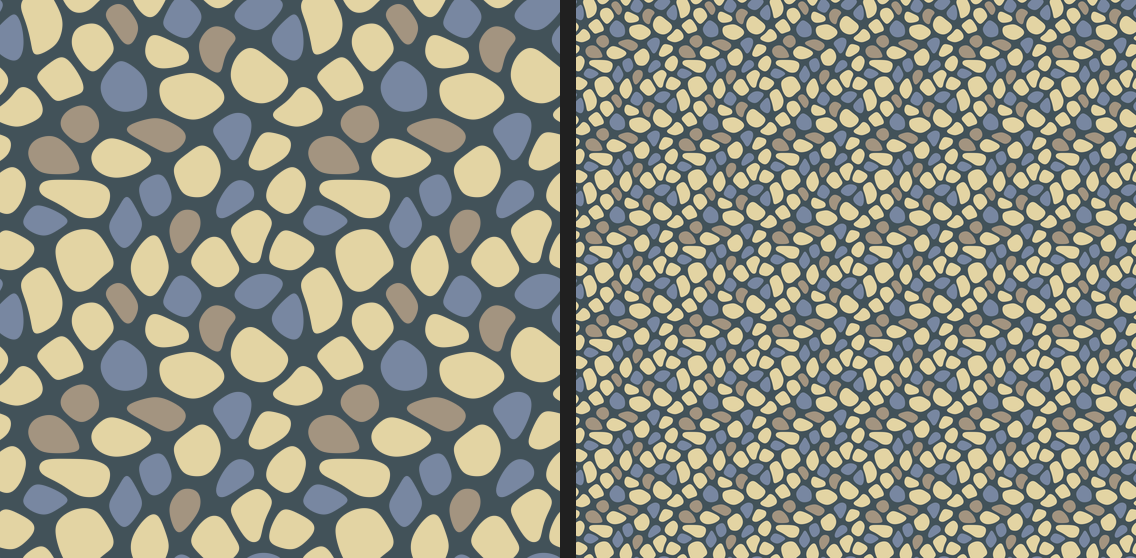
Left, the tile; right, the same tile 3 across and 3 down.
Write a WebGL 2 fragment shader that draws this pattern.

```glsl
#version 300 es
precision highp float;
// Flat oval and bean-shaped pebbles in cream, blue and brown on dark slate, in a 2 by 2 repeat.

#define REPEATS 2.0
#define GRID vec2(4.0, 8.0)   // staggered rows, 32 pebbles per repeat
#define JITTER 0.046
#define HALF_GAP 0.0125
#define ROUNDING 0.015
#define STRETCH 0.42
#define CURVE 3.0
#define MAX_RADIUS 0.115
#define SIZE_SPREAD 0.0045
#define CREAM_BONUS 0.0028
#define CREAM_COUNT 17.0
#define BLUE_COUNT 9.0

uniform vec2 u_resolution;
out vec4 fragColor;

const float TAU = 6.283185;
const vec3 SLATE = vec3(0.26, 0.32, 0.35);
const vec3 CREAM = vec3(0.89, 0.83, 0.64);
const vec3 BLUE  = vec3(0.47, 0.53, 0.63);
const vec3 BROWN = vec3(0.64, 0.58, 0.50);

float hash(vec2 p) {
    return fract(sin(dot(p, vec2(127.1, 311.7))) * 43758.5453);
}

// Spreads ranks 0..31 so like colours stay apart; upper rows run mirrored.
float colourRank(vec2 cell) {
    vec2 id = mod(cell, GRID);
    if (id.y > 3.5) id.x = mod(-id.x, GRID.x);
    return mod(5.0 * (id.x + GRID.x * id.y), GRID.x * GRID.y);
}

// Jittered pebble centre; odd rows shift by half a column.
vec2 pebbleCentre(vec2 cell) {
    vec2 id = mod(cell, GRID);
    vec2 jitter = vec2(hash(id + 0.3), hash(id + 17.9)) * 2.0 - 1.0;
    float stagger = 0.25 + 0.5 * mod(id.y, 2.0);
    return (cell + vec2(stagger, 0.5)) / GRID + JITTER * jitter;
}

// Squared distance to a bent oval pebble, less its size weight.
float pebblePower(vec2 p, vec2 cell, vec2 centre) {
    vec2 id = mod(cell, GRID);
    float angle = TAU * hash(id + 31.4);
    float stretch = 1.0 + STRETCH * hash(id + 53.2);
    float curve = CURVE * (2.0 * hash(id + 89.7) - 1.0);
    float weight = SIZE_SPREAD * (hash(id + 71.6) - 0.5);
    if (colourRank(cell) < CREAM_COUNT - 0.5) weight += CREAM_BONUS;
    vec2 axis = vec2(cos(angle), sin(angle));
    vec2 d = p - centre;
    vec2 q = vec2(dot(d, axis), dot(d, vec2(-axis.y, axis.x)));
    q.y += curve * q.x * q.x / (1.0 + 100.0 * q.x * q.x);
    q *= vec2(1.0 / stretch, stretch);
    return dot(q, q) - weight;
}

vec3 pebbleColour(vec2 cell) {
    float rank = colourRank(cell) + 0.5;
    if (rank < CREAM_COUNT) return CREAM;
    return rank < CREAM_COUNT + BLUE_COUNT ? BLUE : BROWN;
}

void main() {
    vec2 p = gl_FragCoord.xy / u_resolution * REPEATS;
    float pixel = REPEATS / min(u_resolution.x, u_resolution.y);

    // Gentle periodic sway hides the regular rows.
    p += 0.018 * sin(TAU * p.yx + vec2(0.9, 3.8));
    vec2 base = floor(p * GRID);

    // Find the pebble that owns this point.
    vec2 owner = base;
    vec2 ownerCentre = p;
    float ownerPower = 1e5;
    for (int y = -3; y <= 3; y++) {
        for (int x = -2; x <= 2; x++) {
            vec2 cell = base + vec2(x, y);
            vec2 centre = pebbleCentre(cell);
            float power = pebblePower(p, cell, centre);
            if (power < ownerPower) {
                ownerPower = power;
                owner = cell;
                ownerCentre = centre;
            }
        }
    }

    // Smooth minimum of the distances to its own oval and to its neighbours.
    float sum = exp((sqrt(max(ownerPower, 0.0)) - MAX_RADIUS) / ROUNDING);
    for (int y = -3; y <= 3; y++) {
        for (int x = -2; x <= 2; x++) {
            vec2 cell = base + vec2(x, y);
            if (all(lessThan(abs(cell - owner), vec2(0.5)))) continue;
            vec2 centre = pebbleCentre(cell);
            float border = (pebblePower(p, cell, centre) - ownerPower)
                         / (2.0 * distance(centre, ownerCentre));
            sum += exp(-border / ROUNDING);
        }
    }
    float inside = -ROUNDING * log(sum) - HALF_GAP;

    // Edge width follows the slope of the field.
    float slope = length(vec2(dFdx(inside), dFdy(inside)));
    float soft = 0.7 * clamp(slope, 0.3 * pixel, 2.0 * pixel);
    float cover = smoothstep(-soft, soft, inside);
    fragColor = vec4(mix(SLATE, pebbleColour(owner), cover), 1.0);
}
```
